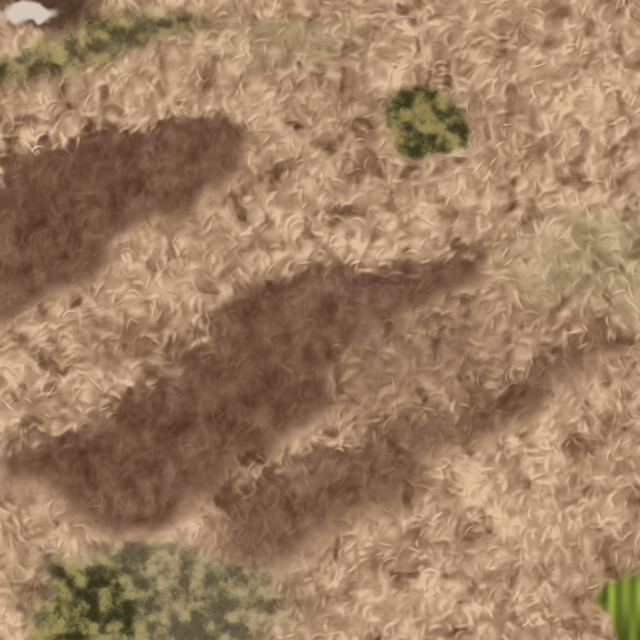
Write a three.js fragment shader that draws this texture.

```glsl
// Dry matted grass on a hillside with bare brown strips, olive shrubs and a pale stone.
varying vec2 vUv;

const vec3 EARTH = vec3(0.415, 0.285, 0.20);
const vec3 STRAW = vec3(0.81, 0.68, 0.55);
const vec3 BARE_TINT = vec3(0.0, 0.0, 0.02);
const vec3 LEAF_DARK = vec3(0.19, 0.19, 0.10);
const vec3 LEAF_LIGHT = vec3(0.59, 0.54, 0.32);
const vec3 SAGE = vec3(0.60, 0.55, 0.40);
const vec3 SPROUT = vec3(0.50, 0.56, 0.20);
const vec3 STONE = vec3(0.84, 0.78, 0.72);
const float BLADE_CELLS = 24.0;   // blade cells across the canvas
const float SHADOW = 0.25;        // darkness under each blade
const float BLADE_COVER = 0.62;   // opacity of each blade
const float GRASS_TONE = 0.74;    // mean tone, 0 earth to 1 straw
const float TUFT_CONTRAST = 0.75; // light and dark tufts a few blades wide
const float BARE_TONE = 0.10;
const float BARE_CONTRAST = 0.32;

float hash(vec2 p) {
  vec3 q = fract(vec3(p.xyx) * 0.1031);
  q += dot(q, q.yzx + 33.33);
  return fract((q.x + q.y) * q.z);
}

float noise(vec2 p) {
  vec2 i = floor(p), f = fract(p);
  f = f * f * (3.0 - 2.0 * f);
  return mix(mix(hash(i), hash(i + vec2(1, 0)), f.x),
             mix(hash(i + vec2(0, 1)), hash(i + vec2(1, 1)), f.x), f.y);
}

float fbm(vec2 p) {
  float sum = 0.0, amp = 0.5;
  for (int i = 0; i < 4; i++) {
    sum += amp * noise(p);
    p = mat2(1.6, 1.2, -1.2, 1.6) * p + 7.3;
    amp *= 0.5;
  }
  return sum / 0.9375;
}

// Tapered strip from a to b, 1 inside and 0 outside.
float strip(vec2 p, vec2 a, vec2 b, float ra, float rb, float soft) {
  vec2 ab = b - a;
  float t = clamp(dot(p - a, ab) / dot(ab, ab), 0.0, 1.0);
  return 1.0 - smoothstep(-soft, soft, length(p - a - ab * t) - mix(ra, rb, t));
}

// Soft ellipse, 1 inside and 0 outside.
float clump(vec2 p, vec2 centre, vec2 radius, float soft) {
  return 1.0 - smoothstep(1.0 - soft, 1.0 + soft, length((p - centre) / radius));
}

// Layers of curved translucent blades, each with a shadow below it.
float grassTone(vec2 uv) {
  float tone = 0.15 + 0.8 * noise(uv * 60.0);
  float lean = 0.1 + 1.6 * noise(uv * 5.0 + 3.0);
  for (int layer = 0; layer < 5; layer++) {
    float k = float(layer);
    vec2 p = uv * (BLADE_CELLS + 5.0 * k) + k * 17.37;
    for (int n = 0; n < 9; n++) {
      vec2 cell = floor(p) + vec2(mod(float(n), 3.0), floor(float(n) / 3.0)) - 1.0;
      vec2 key = cell + k * 61.0;
      vec2 q = p - cell - vec2(hash(key), hash(key + 19.7));
      float angle = lean + 2.4 * (hash(key + 41.3) - 0.5);
      float c = cos(angle), s = sin(angle);
      q = vec2(c * q.x + s * q.y, c * q.y - s * q.x);
      q.y += (hash(key + 73.1) - 0.3) * 1.5 * q.x * q.x;
      float reach = mix(0.4, 0.75, hash(key + 97.9));
      float width = mix(0.12, 0.3, hash(key + 113.3));
      float body = 1.0 - smoothstep(0.2 * reach, reach, abs(q.x));
      float shade = body * (1.0 - smoothstep(0.0, width, abs(q.y + width)));
      float blade = body * (1.0 - smoothstep(0.0, width, abs(q.y)));
      tone *= 1.0 - SHADOW * shade;
      tone = mix(tone, mix(0.15, 1.25, hash(key + 131.7)), BLADE_COVER * blade);
    }
  }
  return tone;
}

// Cover of the bare strips that run up to the right.
float bareCover(vec2 p) {
  float m = strip(p, vec2(-0.05, 0.61), vec2(0.31, 0.76), 0.125, 0.065, 0.018);
  m = max(m, strip(p, vec2(0.04, 0.28), vec2(0.20, 0.26), 0.035, 0.09, 0.025));
  m = max(m, strip(p, vec2(0.23, 0.29), vec2(0.44, 0.43), 0.115, 0.095, 0.025));
  m = max(m, strip(p, vec2(0.42, 0.48), vec2(0.73, 0.59), 0.08, 0.03, 0.025));
  m = max(m, 0.85 * strip(p, vec2(0.42, 0.19), vec2(0.61, 0.27), 0.07, 0.05, 0.025));
  m = max(m, 0.75 * strip(p, vec2(0.60, 0.28), vec2(0.94, 0.46), 0.045, 0.025, 0.03));
  return max(m, 0.5 * strip(p, vec2(0.48, 0.42), vec2(0.74, 0.47), 0.08, 0.06, 0.06));
}

void main() {
  vec2 uv = vUv;
  vec2 ragged = uv + 0.07 * (vec2(fbm(uv * 14.0), fbm(uv * 14.0 + 31.0)) - 0.5);
  float grain = fbm(uv * vec2(60.0, 38.0));

  // Grass, its tufts and the dark gaps between them
  float tufts = fbm(ragged * vec2(20.0, 26.0) + 11.0) - 0.5;
  float swells = fbm(uv * 5.0 + 23.0) - 0.5;
  float gaps = smoothstep(0.62, 0.95, noise(ragged * vec2(48.0, 40.0) + 57.0));
  float tone = GRASS_TONE + 0.9 * (grassTone(uv) - 0.5) + TUFT_CONTRAST * tufts;
  tone += 0.35 * swells - 0.4 * gaps;

  // Bare ground
  float bare = bareCover(ragged + vec2(0.0, 0.03 * (tone - GRASS_TONE)));
  float bareTone = BARE_TONE + BARE_CONTRAST * (tone - GRASS_TONE) + 0.4 * (grain - 0.5);
  tone = clamp(mix(tone, bareTone, bare), -0.25, 1.15);
  vec3 color = mix(EARTH, STRAW, tone) + BARE_TINT * bare;

  // Pale green haze in the grass
  float haze = max(clump(ragged, vec2(0.96, 0.59), vec2(0.13, 0.07), 0.5),
                   0.7 * clump(ragged, vec2(0.44, 0.93), vec2(0.10, 0.04), 0.5));
  color = mix(color, SAGE * (0.8 + 0.35 * tone), 0.6 * haze);

  // Shrubs
  float leaf = smoothstep(0.25, 0.75, fbm(uv * 55.0 + 5.0));
  vec3 foliage = mix(LEAF_DARK, LEAF_LIGHT, leaf);
  float shrub = clump(ragged, vec2(0.66, 0.825), vec2(0.065, 0.06), 0.15);
  shrub = max(shrub, clump(ragged, vec2(0.14, 0.05), vec2(0.09, 0.07), 0.3));
  shrub = max(shrub, 0.8 * strip(ragged, vec2(-0.02, 0.89), vec2(0.29, 0.96), 0.03, 0.025, 0.025));
  float brush = clump(ragged, vec2(0.26, 0.06), vec2(0.20, 0.09), 0.25);
  color = mix(color, SAGE * mix(0.55, 1.1, leaf), 0.85 * brush);
  color = mix(color, foliage, 0.9 * shrub);

  // Bright upright sprout and the stone in the corners
  float sprout = clump(ragged, vec2(0.99, 0.04), vec2(0.045, 0.065), 0.15);
  color = mix(color, SPROUT * mix(0.35, 1.25, noise(uv * vec2(90.0, 14.0))), sprout);
  color = mix(color, EARTH * 0.6, 0.8 * clump(ragged, vec2(0.09, 0.985), vec2(0.08, 0.03), 0.3));
  color = mix(color, STONE, clump(ragged, vec2(0.05, 0.98), vec2(0.05, 0.014), 0.3));

  gl_FragColor = vec4(color, 1.0);
}
```
